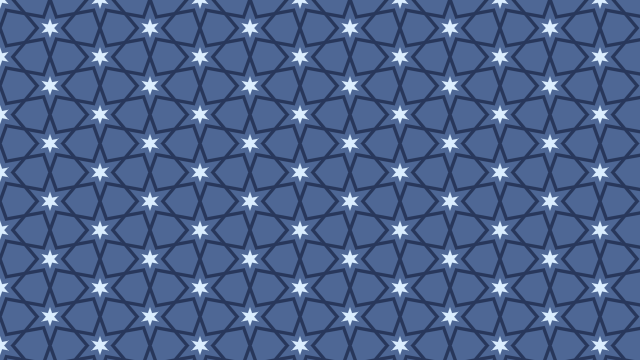
Give the GLSL for this pattern, as a WebGL 1 fragment shader.

```glsl
precision highp float;

uniform vec2 u_resolution;

// Lengths are in units of one horizontal repeat.
const float REPEATS_ACROSS = 6.4;
const vec2 REPEAT = vec2(1.0, 0.57735);
const float PHASE_Y = 0.25;          // fraction of a vertical repeat
const float LATTICE_NOTCH = 0.128;   // inner radius of the line star
const float LINE_WIDTH = 0.0335;
const float STAR_TIP = 0.096;
const float STAR_NOTCH = 0.042;
const float EDGE_SOFTNESS = 0.7;     // in pixels

const vec3 GROUND_COLOR = vec3(0.305, 0.405, 0.585);
const vec3 LINE_COLOR = vec3(0.155, 0.215, 0.355);
const vec3 STAR_COLOR = vec3(0.855, 0.93, 0.995);

const float SECTOR = 1.0471976;      // sixth of a turn

// Offset from the nearest point of the triangular lattice.
vec2 nearestCenter(vec2 p) {
  vec2 a = mod(p + 0.5 * REPEAT, REPEAT) - 0.5 * REPEAT;
  vec2 b = mod(p, REPEAT) - 0.5 * REPEAT;
  return dot(a, a) < dot(b, b) ? a : b;
}

// Fold into half a star arm, with the arm along +y.
vec2 foldArm(vec2 p) {
  float angle = atan(p.x, p.y + 1e-7);
  angle = abs(mod(angle + 0.5 * SECTOR, SECTOR) - 0.5 * SECTOR);
  return length(p) * vec2(sin(angle), cos(angle));
}

// Signed distance to the edge of a six-pointed star, negative inside.
float starEdge(vec2 arm, float tipRadius, float notchRadius) {
  vec2 tip = vec2(0.0, tipRadius);
  vec2 notch = notchRadius * vec2(sin(0.5 * SECTOR), cos(0.5 * SECTOR));
  vec2 along = normalize(notch - tip);
  return dot(arm - tip, vec2(-along.y, along.x));
}

float coverage(float d, float softness) {
  return 1.0 - smoothstep(-softness, softness, d);
}

void main() {
  float unitsPerPixel = REPEATS_ACROSS / u_resolution.x;
  float softness = EDGE_SOFTNESS * unitsPerPixel;
  vec2 p = gl_FragCoord.xy * unitsPerPixel;
  p.y -= PHASE_Y * REPEAT.y;

  vec2 arm = foldArm(nearestCenter(p));

  // Line stars touch tip to tip, so their edges cross between centers.
  float lineEdge = abs(starEdge(arm, 0.5 * REPEAT.y, LATTICE_NOTCH));
  float line = coverage(lineEdge - 0.5 * LINE_WIDTH, softness);
  float star = coverage(starEdge(arm, STAR_TIP, STAR_NOTCH), softness);

  vec3 color = mix(GROUND_COLOR, LINE_COLOR, line);
  color = mix(color, STAR_COLOR, star);
  gl_FragColor = vec4(color, 1.0);
}
```
